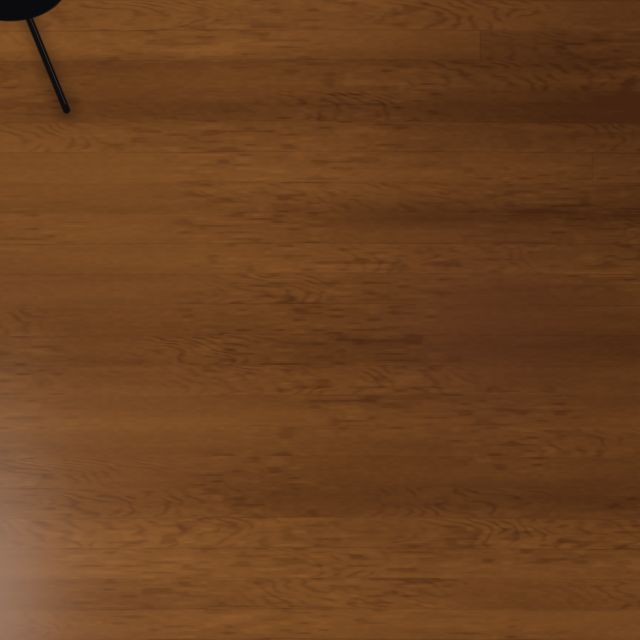
This texture is drawn by a Shadertoy shader. Its source:

```glsl
float hash(vec2 p) {
    p = fract(p * vec2(0.1031, 0.1137));
    p += dot(p, p.yx + 33.33);
    return fract((p.x + p.y) * p.x * 7.31);
}

float noise(vec2 p) {
    vec2 cell = floor(p), f = fract(p);
    f = f * f * (3.0 - 2.0 * f);
    return mix(mix(hash(cell), hash(cell + vec2(1, 0)), f.x),
               mix(hash(cell + vec2(0, 1)), hash(cell + vec2(1, 1)), f.x), f.y);
}

float fbm(vec2 p) {
    float sum = 0.0, amp = 0.5;
    for (int i = 0; i < 4; i++) {
        sum += amp * noise(p);
        p = p * 2.03 + 17.7;
        amp *= 0.5;
    }
    return sum;
}

float segmentDistance(vec2 p, vec2 a, vec2 b) {
    vec2 ab = b - a;
    return length(p - a - ab * clamp(dot(p - a, ab) / dot(ab, ab), 0.0, 1.0));
}

// Soft horizontal stain centred on a height
float band(float y, float center, float width) {
    float d = (y - center) / width;
    return exp(-d * d);
}

// Brightness of the boards around zero
float woodTone(vec2 p) {
    const float rows = 21.0, boardLength = 6.0;
    float y = p.y * rows + 0.08 * (noise(vec2(p.x * 2.0, 4.0)) - 0.5);
    float row = floor(y), across = fract(y);
    float along = p.x / boardLength + hash(vec2(row, 71.0));
    float seed = hash(vec2(row + 5.0, floor(along) + 13.0));
    float offset = seed * 90.0;
    float inside = smoothstep(0.0, 0.06, across) * smoothstep(1.0, 0.94, across);

    // Board colour, broad and fine streaks, pores
    float tone = 0.24 * (seed - 0.5) * inside;
    tone += 0.20 * (noise(vec2(p.x * 1.5, p.y * 26.0)) - 0.5);
    tone += 0.26 * (fbm(vec2(p.x * 6.0, p.y * 85.0)) - 0.47);
    tone += 0.12 * (noise(p * vec2(110.0, 260.0)) - 0.5);

    // Sparse short dark flecks and pale ones between them
    float fleck = noise(vec2(p.x * 34.0 + offset, p.y * 190.0));
    float flecked = smoothstep(0.35, 0.7, noise(p * vec2(5.0, 14.0)));
    tone -= 0.24 * smoothstep(0.62, 0.92, fleck) * flecked;
    tone += 0.14 * smoothstep(0.35, 0.1, fleck) * flecked;

    // Slanted growth rings, thin and dark, in patches of some boards
    float bow = across - 0.3 - 0.4 * seed;
    float warp = fbm(vec2(p.x * 8.0 + offset, across * 1.4 + offset));
    float rings = 0.5 + 0.5 * sin(6.2832 * (p.x * 30.0 + bow * bow * 4.0 + bow * 2.0 + warp * 5.0));
    float patches = smoothstep(0.5, 0.8, noise(vec2(p.x * 3.5 + offset, row * 7.3)));
    float broken = smoothstep(0.15, 0.7, noise(p * vec2(45.0, 100.0)));
    tone += (0.08 - 0.27 * rings * rings * broken) * patches * inside;

    // Thin interrupted seams and rare board ends
    float seam = min(across, 1.0 - across) / rows;
    float joint = min(fract(along), 1.0 - fract(along)) * boardLength;
    tone -= 0.08 * smoothstep(0.0025, 0.0, seam) * smoothstep(0.3, 0.7, noise(vec2(p.x * 5.0, row)));
    tone -= 0.12 * smoothstep(0.0022, 0.0, joint);
    return tone;
}

void mainImage(out vec4 fragColor, in vec2 fragCoord) {
    vec2 uv = fragCoord / iResolution.xy;
    float soft = 1.2 / iResolution.y;

    // Light falls off to the right, most of all at the upper right
    float tone = 0.86 + woodTone(uv);
    tone -= 0.62 * smoothstep(0.2, 1.1, uv.x) * mix(0.40, 1.1, uv.y);
    tone -= 0.26 * band(uv.y, 0.82, 0.035) + 0.14 * band(uv.y, 0.90, 0.015);
    tone -= 0.30 * band(uv.y, 0.66, 0.017) * smoothstep(0.3, 0.6, uv.x);
    tone -= 0.24 * band(uv.y, 0.47, 0.06) + 0.24 * band(uv.y, 0.22, 0.028);
    tone += 0.14 * band(uv.y, 0.70, 0.025) + 0.12 * band(uv.y, 0.34, 0.02);
    tone += 0.10 * band(uv.y, 0.95, 0.03) + 0.12 * band(uv.y, 0.10, 0.06);
    tone += 0.10 * (fbm(uv * 4.0) - 0.47);

    vec3 color = mix(vec3(0.27, 0.145, 0.065), vec3(0.475, 0.295, 0.14), clamp(tone, 0.0, 1.25));
    color = mix(color, vec3(0.36, 0.20, 0.13), 0.35 * smoothstep(0.25, 0.0, length(uv - vec2(0.74, 0.48))));

    // Pale grey sheen along the lower left edge
    vec2 fromWindow = uv - vec2(-0.03, 0.08);
    float sheen = exp(-dot(fromWindow, fromWindow * vec2(65.0, 14.0)));
    color = mix(color, vec3(0.58, 0.46, 0.39), 0.8 * sheen);
    color += vec3(0.04, 0.035, 0.04) * smoothstep(0.5, 0.0, uv.x) * smoothstep(0.75, 0.0, uv.y);

    // Black stool: soft shadow, leg with a highlight, seat rim
    vec2 top = vec2(0.042, 0.98), foot = vec2(0.104, 0.828);
    float leg = segmentDistance(uv, top, foot);
    color *= 1.0 - 0.2 * smoothstep(0.03, 0.0, leg);
    color = mix(color, vec3(0.06, 0.05, 0.05), smoothstep(soft, -soft, leg - 0.0055));
    float glint = segmentDistance(uv, top + vec2(0.002, 0.0), foot + vec2(-0.002, 0.01));
    color = mix(color, vec3(0.30, 0.26, 0.24), 0.5 * smoothstep(0.0018, 0.0, glint));
    float seat = (length((uv - vec2(0.015, 1.03)) / vec2(0.092, 0.063)) - 1.0) * 0.063;
    color = mix(color, vec3(0.045, 0.045, 0.05), smoothstep(soft, -soft, seat));

    fragColor = vec4(color, 1.0);
}
```
